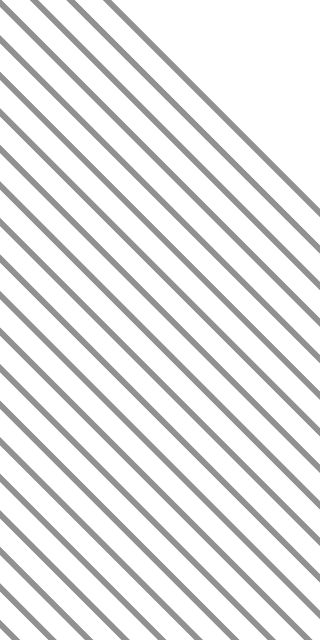
Reproduce this pattern procedurally as a WebGL 2 fragment shader.

```glsl
#version 300 es
precision highp float;
// Parallel grey diagonal stripes on white, falling to the right at 45 degrees.
// The diagonal coordinate is folded into equal periods, and the stripes
// stop after the first one so that the upper right corner stays empty.

uniform vec2 u_resolution;
out vec4 fragColor;

void main() {
    // Canvas widths, measured from the upper left corner
    vec2 fromTopLeft = vec2(gl_FragCoord.x, gl_FragCoord.y - u_resolution.y) / u_resolution.x;

    // Horizontal distance to the left of the first stripe's centre line
    float diagonal = 0.3343 - (fromTopLeft.x + fromTopLeft.y);

    // Nearest stripe, none to the right of the first
    float spacing = 0.1142;
    float index = max(floor(diagonal / spacing + 0.5), 0.0);
    float offset = abs(diagonal - index * spacing);

    // Stripe coverage with an edge about one pixel wide
    float edge = 0.75 / u_resolution.x;
    float halfWidth = 0.0132;
    float stripe = 1.0 - smoothstep(halfWidth - edge, halfWidth + edge, offset);

    vec3 paper = vec3(1.0);
    vec3 grey = vec3(0.57);
    fragColor = vec4(mix(paper, grey, stripe), 1.0);
}
```
